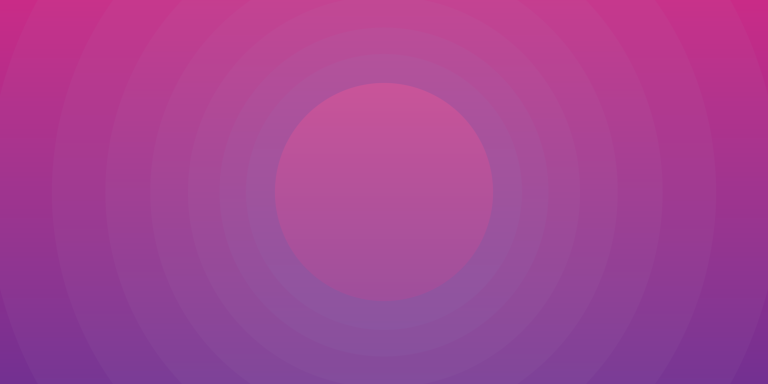
A WebGL 2 fragment shader for this background:

```glsl
#version 300 es
precision highp float;

uniform vec2 u_resolution;
out vec4 fragColor;

const int RING_COUNT = 7;
const float DISC_RADIUS = 0.284;
const float FIRST_RING_RADIUS = 0.3594;
const float RING_GROWTH = 1.192;
const float RING_ALPHA = 0.06;

const vec3 SKY_BOTTOM = vec3(0.45, 0.19, 0.57);
const vec3 SKY_TOP = vec3(0.79, 0.17, 0.53);
const vec3 RING_INNER = vec3(0.46, 0.60, 0.80);
const vec3 RING_OUTER = vec3(0.69, 0.59, 0.72);
const vec3 DISC_BOTTOM = vec3(0.62, 0.31, 0.61);
const vec3 DISC_TOP = vec3(0.79, 0.33, 0.60);

// Smooth coverage of a centred circle
float circleMask(float dist, float radius, float edge) {
    return 1.0 - smoothstep(radius - edge, radius + edge, dist);
}

// Translucent circles that grow geometrically, tinted from inner to outer
vec3 addRings(vec3 color, float dist, float edge) {
    float radius = FIRST_RING_RADIUS;
    for (int i = 0; i < RING_COUNT; i++) {
        vec3 tint = mix(RING_INNER, RING_OUTER, smoothstep(0.5, 2.5, float(i)));
        color = mix(color, tint, RING_ALPHA * circleMask(dist, radius, edge));
        radius *= RING_GROWTH;
    }
    return color;
}

// Central disc with its own vertical gradient
vec3 addDisc(vec3 color, vec2 p, float edge) {
    float height = clamp(0.5 + 0.5 * p.y / DISC_RADIUS, 0.0, 1.0);
    vec3 disc = mix(DISC_BOTTOM, DISC_TOP, height);
    return mix(color, disc, circleMask(length(p), DISC_RADIUS, edge));
}

void main() {
    // Centred coordinates in units of the canvas height
    vec2 p = (gl_FragCoord.xy - 0.5 * u_resolution) / u_resolution.y;
    float edge = 0.75 / u_resolution.y;

    vec3 color = mix(SKY_BOTTOM, SKY_TOP, p.y + 0.5);
    color = addRings(color, length(p), edge);
    color = addDisc(color, p, edge);
    fragColor = vec4(color, 1.0);
}
```
